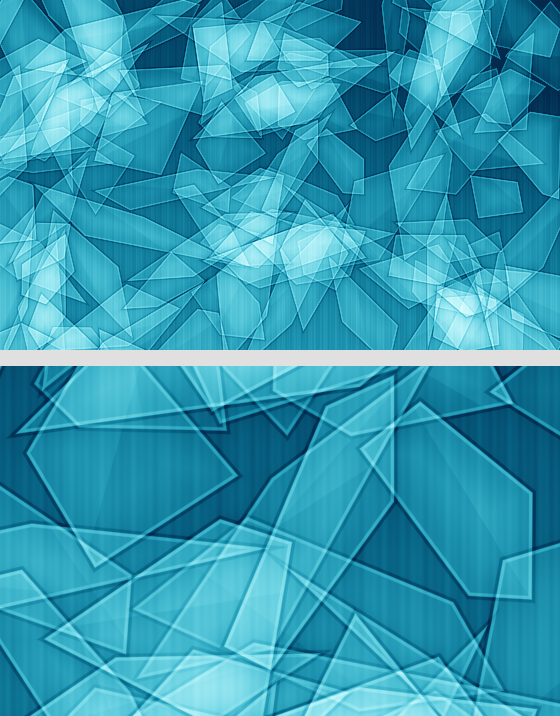
Top: the whole. Bottom: its middle third, enlarged.
Write a Shadertoy shader that draws this background.

```glsl
const float PI = 3.14159265;
const int SHARDS = 112;
const float FULL_LIGHT = 1.08;

vec2 hash2(float id, float salt) {
    vec3 p = fract(vec3(id, salt, id) * vec3(0.1031, 0.1030, 0.0973));
    p += dot(p, p.yzx + 33.33);
    return fract((p.xx + p.yz) * p.zy);
}

mat2 rotation(float angle) {
    float c = cos(angle), s = sin(angle);
    return mat2(c, -s, s, c);
}

// Bright centres: three columns, two rows
vec2 clusterCentre(int index) {
    float column = float(index % 3);
    float row = float((index / 3) % 2);
    float low = 0.08 + 0.22 * sin(column * PI * 0.5);
    return vec2(0.17 + 0.55 * column, mix(0.80, low, row));
}

float clusterGlow(vec2 p) {
    float glow = 0.0;
    for (int i = 0; i < 6; i++) {
        vec2 d = p - clusterCentre(i);
        glow += exp(-dot(d, d) / 0.016);
    }
    return glow;
}

// Distance to an irregular convex polygon stretched to the given size
float shardDistance(vec2 p, vec2 size, float id) {
    float sides = 4.0 + floor(hash2(id, 7.0).x * 1.7);
    float d = -10.0;
    for (float k = 0.0; k < sides; k++) {
        vec2 h = hash2(id, 11.0 + k);
        float angle = (k + 0.6 * (h.x - 0.5)) * 2.0 * PI / sides + 0.6;
        vec2 normal = vec2(cos(angle), sin(angle)) / size;
        d = max(d, (dot(p, normal) - mix(0.6, 1.0, h.y)) / length(normal));
    }
    return d;
}

float line(float d, float width) {
    return 1.0 - smoothstep(0.3 * width, width, abs(d));
}

// Fine vertical brushing
float streaks(float x) {
    return (sin(x * 173.0 + 2.0 * sin(x * 19.0)) + sin(x * 419.0 + 1.3)
          + sin(x * 797.0 + 3.0 * sin(x * 31.0))) / 3.0;
}

float backdrop(vec2 p) {
    float light = mix(0.46, 0.12, smoothstep(0.0, 1.0, p.y));
    light -= 0.22 * smoothstep(0.7, 1.6, p.x) * p.y;
    return light + 0.05 * streaks(p.x) * (1.0 - 0.7 * p.y);
}

// Lays one glass shard with shadow, gloss and bevelled rim over the light
float addShard(float light, vec2 p, vec2 size, float id, float glow, float px) {
    float d = shardDistance(p, size, id);
    float inside = smoothstep(px, -px, d);
    vec2 look = hash2(id, 5.0);

    light *= 1.0 - 0.13 * exp(-max(d, 0.0) / 0.014) * (1.0 - inside);

    float depth = smoothstep(0.0, 0.05, -d);
    float gloss = smoothstep(-px, px, p.y + 0.25 * p.x - (look.y - 0.5) * size.y);
    float opacity = mix(0.13, 0.31, look.x) * mix(0.6, 1.0, depth);
    opacity = opacity * (1.0 + 0.7 * glow) + 0.07 * gloss;
    light = mix(light, FULL_LIGHT, inside * min(opacity, 0.7));

    float width = max(0.0024, px);
    light -= 0.13 * line(d - width * 0.7, width);
    return mix(light, FULL_LIGHT, 0.28 * line(d + width * 0.7, width));
}

// Navy through teal to icy white
vec3 iceRamp(float v) {
    v = clamp(v, 0.0, FULL_LIGHT);
    return vec3(0.01 + 0.75 * pow(v, 2.5),
                0.16 + v * (1.0 - 0.2 * v),
                0.30 + v * (0.98 - 0.3 * v));
}

void mainImage(out vec4 fragColor, in vec2 fragCoord) {
    vec2 p = fragCoord / iResolution.y;
    float aspect = iResolution.x / iResolution.y;
    float px = 1.0 / iResolution.y;
    float glow = clusterGlow(p);
    float light = backdrop(p);

    for (int i = 0; i < SHARDS; i++) {
        float id = float(i) + 1.0;

        // Alternate even scatter with gathering around the centres
        vec2 centre = fract(id * vec2(0.7549, 0.5698)) * vec2(aspect, 1.0);
        if (i % 2 == 0) {
            centre = clusterCentre(i / 2) + (hash2(id, 2.0) - 0.5) * 0.42;
        }

        vec2 size = mix(vec2(0.08, 0.042), vec2(0.27, 0.105), hash2(id, 3.0));
        vec2 local = p - centre;
        if (length(local) > 3.4 * max(size.x, size.y) + 0.08) continue;

        float turn = 2.0 * hash2(id, 4.0).x - 1.0;
        float angle = 0.45 + 0.5 * PI * turn * mix(0.5, 1.0, abs(turn));
        light = addShard(light, rotation(angle) * local, size, id, glow, px);
    }

    light += 0.015 * streaks(p.x);
    fragColor = vec4(iceRamp(light), 1.0);
}
```
